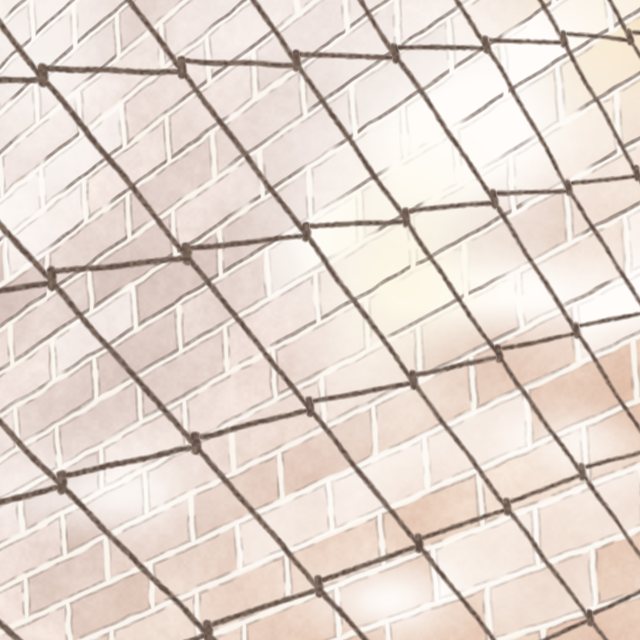
A Shadertoy shader for this pattern:

```glsl
float hash(vec2 p) {
    p = fract(p * vec2(0.1031, 0.1137));
    p += dot(p, p.yx + 33.33);
    return fract((p.x + p.y) * p.x * 37.7);
}

float noise(vec2 p) {
    vec2 c = floor(p), f = fract(p);
    f = f * f * (3.0 - 2.0 * f);
    return mix(mix(hash(c), hash(c + vec2(1, 0)), f.x),
               mix(hash(c + vec2(0, 1)), hash(c + vec2(1, 1)), f.x), f.y);
}

float segment(vec2 p, vec2 a, vec2 b) {
    vec2 ap = p - a, ab = b - a;
    return length(ap - ab * clamp(dot(ap, ab) / dot(ab, ab), 0.0, 1.0));
}

float glow(vec2 p, vec2 center, vec2 size) {
    vec2 d = (p - center) / size;
    return exp(-dot(d, d));
}

// Net in perspective: lattice cell to canvas, and back
vec2 knot(vec2 c) {
    vec2 jitter = 0.007 * (vec2(hash(c + 20.0), hash(c + 47.0)) - 0.5);
    return vec2(0.065 + 0.2362 * c.x + 0.015 * c.y,
                0.12 - 0.0052 * c.x + 0.319 * c.y) / (1.0 + 0.0835 * c.x) + jitter;
}

vec2 netCell(vec2 p) {
    vec2 r = p - vec2(0.065, 0.12);
    float a = 0.2362 - 0.0835 * p.x, b = -0.0052 - 0.0835 * p.y;
    return vec2(0.319 * r.x - 0.015 * r.y, a * r.y - b * r.x) / (0.319 * a - 0.015 * b);
}

// Signed distance to the cords and knots
float net(vec2 p) {
    vec2 cell = netCell(p), base = floor(cell);
    float scale = 1.0 / (1.0 + 0.0835 * cell.x);
    float cord = 1.0, knots = 1.0;
    for (int y = -1; y <= 1; y++)
    for (int x = -1; x <= 1; x++) {
        vec2 c = base + vec2(x, y);
        vec2 k = knot(c), across = knot(c + vec2(1, 0));
        vec2 start = k + vec2(0.010, -0.013) * scale;
        cord = min(cord, segment(p, start, across + vec2(-0.006, 0.006) * scale));
        cord = min(cord, segment(p, k, knot(c + 1.0)));
        knots = min(knots, segment(p, start - vec2(0.008, 0), k + vec2(0.003, 0.009) * scale));
    }
    return min(cord - 0.0048 * scale, knots - 0.0085 * scale);
}

vec3 wall(vec2 p, float px) {
    // Running bond in perspective
    vec2 w = p + 0.003 * (vec2(noise(p * 45.0), noise(p * 45.0 + 60.0)) - 0.5);
    float spread = 1.0 + 0.4915 * w.x;
    float course = ((w.y + 0.95 * w.x) / spread - 0.7174) / 0.0677;
    float row = floor(course);
    float along = (w.x - 0.06 * w.y) / (0.1263 + 0.024 * w.x) - 0.38 + 0.5 * mod(row, 2.0);
    vec2 id = vec2(floor(along), row) + 30.0;
    vec2 f = vec2(fract(along), fract(course));
    vec2 size = vec2(0.135 + 0.03 * w.x, 0.059 * spread);
    vec2 edge = min(f, 1.0 - f) * size;
    float inside = min(edge.x, edge.y) - 0.0046;

    // Overexposed light
    float light = 1.1 * glow(p, vec2(0.74, 0.18), vec2(0.22, 0.20))
                + 0.9 * glow(p, vec2(0.83, 0.46), vec2(0.20, 0.06))
                + 0.7 * glow(p, vec2(0.58, 0.45), vec2(0.15, 0.20))
                + 1.0 * glow(p, vec2(0.60, 0.94), vec2(0.11, 0.06))
                + 0.8 * glow(p, vec2(0.17, 0.77), vec2(0.15, 0.06))
                + 0.9 * glow(p, vec2(0.90, 0.69), vec2(0.09, 0.06))
                + 0.8 * glow(p, vec2(0.03, 0.08), vec2(0.13, 0.20))
                + 0.5 * glow(p, vec2(0.38, 0.03), vec2(0.15, 0.10));
    light += 0.5 * step(0.88, hash(id + 9.0)) + 0.3 * (noise(p * 9.0) - 0.5);
    light = clamp(light, 0.0, 1.0);

    // Brick faces
    float warm = smoothstep(0.75, 1.6, p.x + p.y);
    float tone = 0.6 * hash(id) + 0.35 * noise(p * 14.0)
               + 0.2 * (noise(p * 75.0) - 0.5) + 0.15 * (noise(p * 190.0) - 0.5);
    vec3 pale = mix(vec3(0.97, 0.92, 0.90), vec3(0.96, 0.89, 0.83), warm);
    vec3 deep = mix(vec3(0.83, 0.75, 0.72), vec3(0.86, 0.71, 0.62), warm);
    vec3 brick = mix(pale, deep, tone);
    brick = mix(brick, vec3(0.97, 0.90, 0.78), glow(p, vec2(0.95, 0.06), vec2(0.15)));
    vec3 white = mix(vec3(1.0, 0.99, 0.98), vec3(0.99, 0.97, 0.90),
                     glow(p, vec2(0.63, 0.43), vec2(0.12, 0.16)));
    brick = mix(brick, white, light);
    vec3 mortar = mix(vec3(0.98, 0.96, 0.93), white, light);
    vec3 col = mix(mortar, brick, smoothstep(-0.001 - px, 0.001 + px, inside));

    // Grainy outlines and worn shadows under the courses
    float worn = noise(p * 60.0);
    float grain = noise(p * 170.0);
    float rim = 1.0 - smoothstep(0.0003, 0.0025 + px, abs(inside - 0.0007));
    rim *= smoothstep(0.15, 0.6, worn) * (0.5 + 0.5 * grain);
    col = mix(col, vec3(0.64, 0.57, 0.53), 0.6 * rim * (1.0 - 0.75 * light));
    float upper = 1.0 - smoothstep(0.48, 0.78, p.y + 0.1 * p.x);
    float shadow = 1.0 - smoothstep(0.0008, 0.0034 + px, abs((1.0 - f.y) * size.y - 0.0045));
    float gaps = smoothstep(0.2, 0.45, noise(vec2(along * 2.5, row * 7.0) + 80.0));
    gaps *= smoothstep(0.002, 0.006, edge.x);
    return mix(col, vec3(0.53, 0.47, 0.44), 0.9 * shadow * upper * gaps * (0.6 + 0.4 * grain));
}

void mainImage(out vec4 fragColor, in vec2 fragCoord) {
    vec2 p = fragCoord / iResolution.y;
    p.y = 1.0 - p.y;
    float px = 1.0 / iResolution.y;
    vec3 col = wall(p, px);

    // Soft fibrous cords over the wall
    float fray = 0.0014 * (noise(p * 160.0) - 0.5);
    float d = net(p + 0.004 * (vec2(noise(p * 18.0), noise(p * 18.0 + 40.0)) - 0.5)) + fray;
    vec3 cord = mix(vec3(0.36, 0.29, 0.26), vec3(0.53, 0.46, 0.41), noise(p * 190.0));
    col = mix(col, cord, 1.0 - smoothstep(-0.0018 - px, 0.0012 + px, d));
    fragColor = vec4(col, 1.0);
}
```
